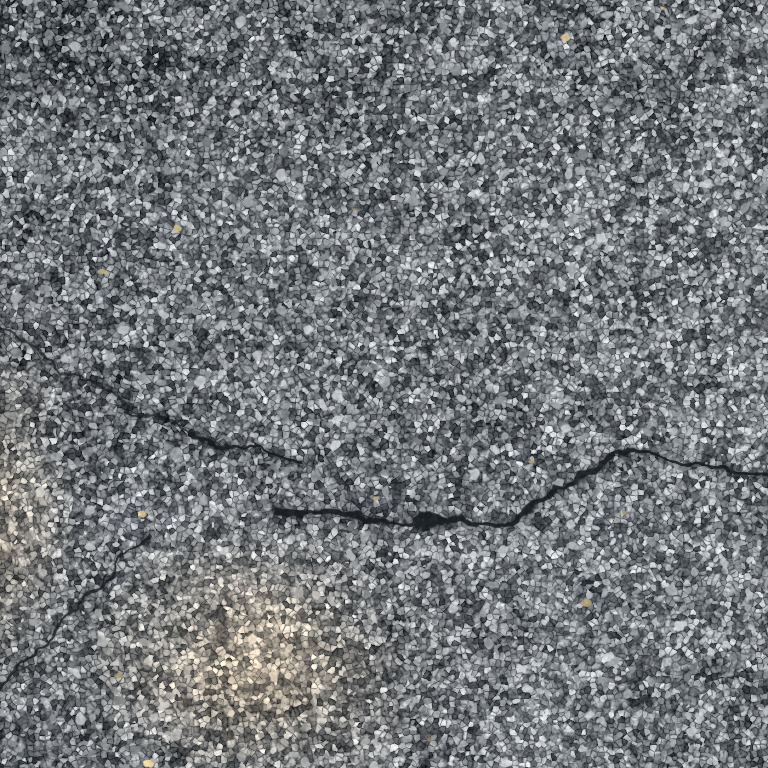
A Shadertoy shader for this texture:

```glsl
// Worn asphalt: tightly packed grey grit with scattered pale stones,
// thin ragged cracks and two warm, sunlit patches.
// Voronoi cells form the grit, rotated ellipses the stones, warped segments the cracks.

vec3 hash3(vec2 p) {
    vec3 q = fract(p.xyx * vec3(0.1031, 0.1030, 0.0973));
    q += dot(q, q.yxz + 33.33);
    return fract((q.xxy + q.yzz) * q.zyx);
}

float gradientNoise(vec2 p) {
    vec2 i = floor(p), f = p - i;
    vec2 u = f * f * f * (f * (f * 6.0 - 15.0) + 10.0);
    vec2 o = vec2(0.0, 1.0);
    float a = dot(hash3(i).xy * 2.0 - 1.0, f);
    float b = dot(hash3(i + o.yx).xy * 2.0 - 1.0, f - o.yx);
    float c = dot(hash3(i + o.xy).xy * 2.0 - 1.0, f - o.xy);
    float d = dot(hash3(i + o.yy).xy * 2.0 - 1.0, f - o.yy);
    return mix(mix(a, b, u.x), mix(c, d, u.x), u.y);
}

vec2 noise2(vec2 p) {
    return vec2(gradientNoise(p), gradientNoise(p + 71.3));
}

// Brightness of packed grains, darker in the joints between them
float grit(vec2 p) {
    vec2 cell = floor(p);
    float nearest = 9.0, second = 9.0, shade = 0.0;
    for (int y = -1; y <= 1; y++)
    for (int x = -1; x <= 1; x++) {
        vec2 id = cell + vec2(x, y);
        vec3 h = hash3(id);
        float d = length(id + h.xy - p);
        if (d < nearest) { second = nearest; nearest = d; shade = h.z; }
        else second = min(second, d);
    }
    float body = smoothstep(0.0, 0.35, second - nearest);
    return mix(0.24, 0.90, pow(shade, 1.25)) * mix(0.58, 1.0, body);
}

// Loose stones: x = tone, y = coverage, z = how tan the stone is
vec3 stones(vec2 p, float chance) {
    vec2 cell = floor(p);
    vec3 result = vec3(0.0);
    for (int y = -1; y <= 1; y++)
    for (int x = -1; x <= 1; x++) {
        vec2 id = cell + vec2(x, y);
        vec3 place = hash3(id + 17.0), look = hash3(id + 143.0);
        float angle = 6.2832 * look.x, s = sin(angle), c = cos(angle);
        vec2 q = mat2(c, -s, s, c) * (p - id - place.xy);
        q += 0.12 * noise2(p * 2.5);
        float radius = mix(0.2, 0.46, look.y * look.y);
        float d = length(q * vec2(1.0, mix(1.1, 2.0, look.z))) - radius;
        float cover = (1.0 - smoothstep(-0.09, 0.09, d)) * step(place.z, chance);
        float tone = mix(0.48, 0.86, fract(look.z * 7.3 + look.y));
        if (cover > result.y) result = vec3(tone, cover, step(0.985, look.x));
    }
    return result;
}

// Darkness of one crack segment of the given half width
float crack(vec2 p, vec2 a, vec2 b, float halfWidth) {
    vec2 ab = b - a;
    float t = clamp(dot(p - a, ab) / dot(ab, ab), 0.0, 1.0);
    float d = length(p - a - ab * t);
    float w = halfWidth * (1.0 + 1.3 * gradientNoise(p * 28.0));
    float core = 1.0 - smoothstep(w * 0.5, w + 0.0016, d);
    return max(core, 0.3 * exp(-d * d / (12.0 * w * w)));
}

float patchGlow(vec2 p, vec2 centre, vec2 size) {
    vec2 q = (p - centre) / size;
    return exp(-dot(q, q));
}

void mainImage(out vec4 fragColor, in vec2 fragCoord) {
    vec2 p = fragCoord / iResolution.y;

    // Grit at two sizes, roughened by fine noise
    vec2 rough = p + 0.002 * noise2(p * 140.0);
    float tone = mix(grit(rough * 135.0), grit(rough * 88.0 + 40.0),
                     smoothstep(-0.15, 0.25, gradientNoise(p * 55.0)) * 0.65);
    tone += 0.20 * gradientNoise(p * 210.0);

    // Pale stones
    vec3 small = stones(rough * 92.0 + 7.0, 0.30);
    vec3 large = stones(rough * 56.0 + 300.0, 0.24);
    tone = mix(tone, small.x, small.y * 0.85);
    tone = mix(tone, large.x + 0.12 * gradientNoise(p * 170.0), large.y * 0.85);

    // Broad stains and sunlit patches
    tone += 0.09 * gradientNoise(p * 5.0) + 0.11 * gradientNoise(p * 19.0);
    tone += 0.04 * (p.x - 0.5) - 0.03 * smoothstep(0.7, 1.0, p.y);
    vec2 soft = p + 0.04 * noise2(p * 9.0);
    float warm = patchGlow(soft, vec2(0.33, 0.13), vec2(0.15, 0.12))
               + 0.8 * patchGlow(soft, vec2(-0.02, 0.34), vec2(0.08, 0.16));
    tone += 0.13 * warm;

    // Cracks
    vec2 q = p + 0.022 * noise2(p * 13.0) + 0.010 * noise2(p * 42.0) + 0.004 * noise2(p * 120.0);
    float gap = crack(q, vec2(0.36, 0.335), vec2(0.64, 0.312), 0.0034);
    gap = max(gap, crack(q, vec2(0.64, 0.312), vec2(0.82, 0.410), 0.0030));
    gap = max(gap, crack(q, vec2(0.82, 0.410), vec2(1.03, 0.382), 0.0020));
    gap = max(gap, 0.8 * crack(q, vec2(-0.02, 0.58), vec2(0.24, 0.435), 0.0013));
    gap = max(gap, crack(q, vec2(0.24, 0.435), vec2(0.39, 0.398), 0.0020));
    gap = max(gap, 0.9 * crack(q, vec2(-0.02, 0.09), vec2(0.19, 0.30), 0.0019));
    tone = mix(tone, 0.10, gap * 0.9);

    // Cool grey, with warm light and a few tan stones
    vec3 colour = vec3(tone) + vec3(-0.018, 0.0, 0.018);
    colour *= mix(vec3(1.0), vec3(1.10, 1.0, 0.87), min(warm, 1.0));
    colour *= mix(vec3(1.0), vec3(1.12, 1.0, 0.74), large.z * large.y);
    fragColor = vec4(clamp(colour, 0.0, 1.0), 1.0);
}
```
